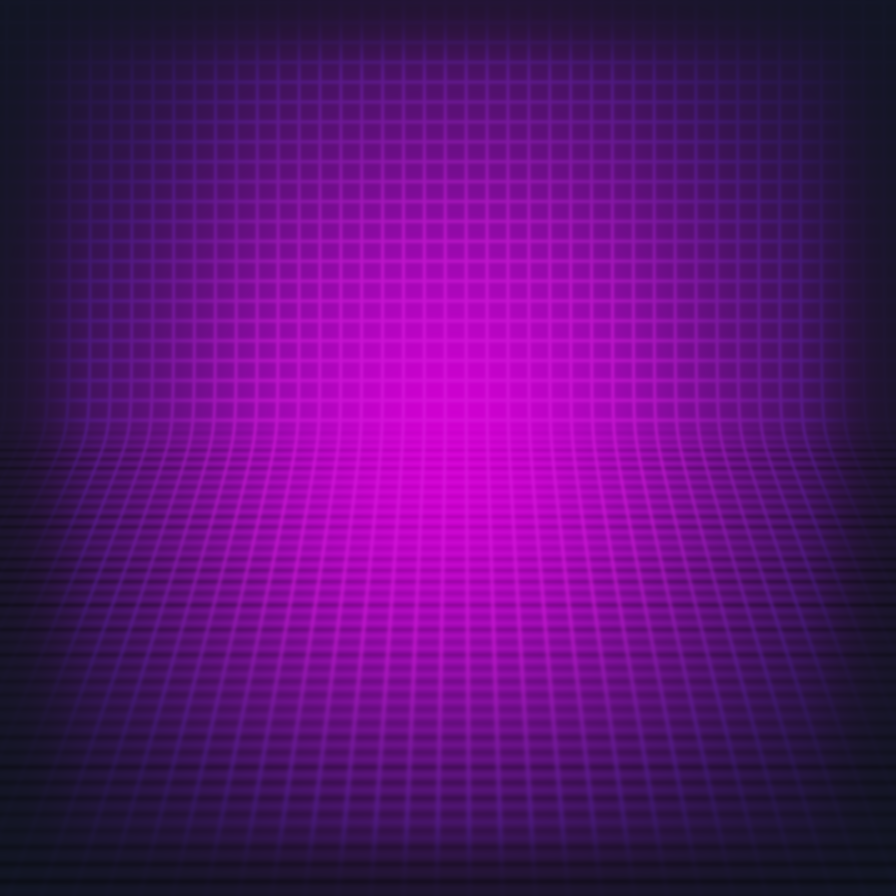
A Shadertoy shader for this background:

```glsl
// Glowing magenta grid: an upright wall that bends into a receding floor.

float hash(float n) {
    return fract(sin(n * 12.9898) * 43758.5453);
}

// Soft line at every whole number; halfWidth is a share of one cell.
float gridLine(float coord, float halfWidth) {
    float offset = abs(fract(coord + 0.5) - 0.5);
    float width = max(halfWidth, 0.7 * fwidth(coord));
    return exp(-offset * offset / (width * width));
}

void mainImage(out vec4 fragColor, in vec2 fragCoord) {
    vec2 uv = fragCoord / iResolution.xy;

    // Columns stay parallel on the wall and fan out smoothly below the bend
    float drop = 0.515 - uv.y;
    float fan = 0.5 * (drop + sqrt(drop * drop + 0.0006));
    float column = (uv.x - 0.497 + 0.019 * fan) / (0.0233 * (1.0 + 1.124 * fan));

    // Rows are even on the wall, tight at the bend and wider towards the viewer
    float depth = 0.531 - uv.y;
    float floorMask = smoothstep(-0.005, 0.035, depth);
    float floorRow = log(1.0 + 2.17 * max(depth, 0.0)) / 0.02;
    float wallLines = gridLine(depth / 0.0222, 0.13);
    float floorLines = gridLine(floorRow, 0.2);
    float columns = gridLine(column, 0.11);

    // Central glow, a little taller above the bend than below it
    vec2 fromCenter = uv - vec2(0.502, 0.492);
    vec2 spread = vec2(0.25, fromCenter.y > 0.0 ? 0.28 : 0.25);
    vec2 q = fromCenter / spread;
    float glow = exp(-0.5 * dot(q, q));
    vec2 border = smoothstep(vec2(0.0), vec2(0.11, 0.09), min(uv, 1.0 - uv));
    float vignette = border.x * border.y;
    glow *= mix(0.5, 1.0, vignette);

    // Navy to violet to magenta
    vec3 color = mix(vec3(0.06, 0.085, 0.13), vec3(0.82, 0.0, 0.82), glow);
    color += vec3(0.0, 0.01, 0.07) * 4.0 * glow * (1.0 - glow) * vignette;

    // Dark gaps between floor rows, uneven in strength
    float gap = gridLine(floorRow + 0.5, 0.2);
    float gapStrength = 0.12 + 0.22 * hash(floor(floorRow));
    color *= 1.0 - gap * gapStrength * floorMask * (1.0 - 0.75 * glow);

    // Light lines: violet far out, pink near the glow
    vec3 lineColor = mix(vec3(0.24, 0.13, 0.60), vec3(0.88, 0.13, 0.90), smoothstep(0.05, 0.75, glow));
    float rows = mix(0.75 * wallLines, 0.35 * floorLines, floorMask);
    float lines = 1.0 - (1.0 - 0.8 * columns) * (1.0 - rows);
    float visibility = (0.1 + 0.4 * smoothstep(0.02, 0.3, glow)) * mix(0.35, 1.0, vignette);
    color = mix(color, lineColor, lines * visibility);

    fragColor = vec4(clamp(color, 0.0, 1.0), 1.0);
}
```
